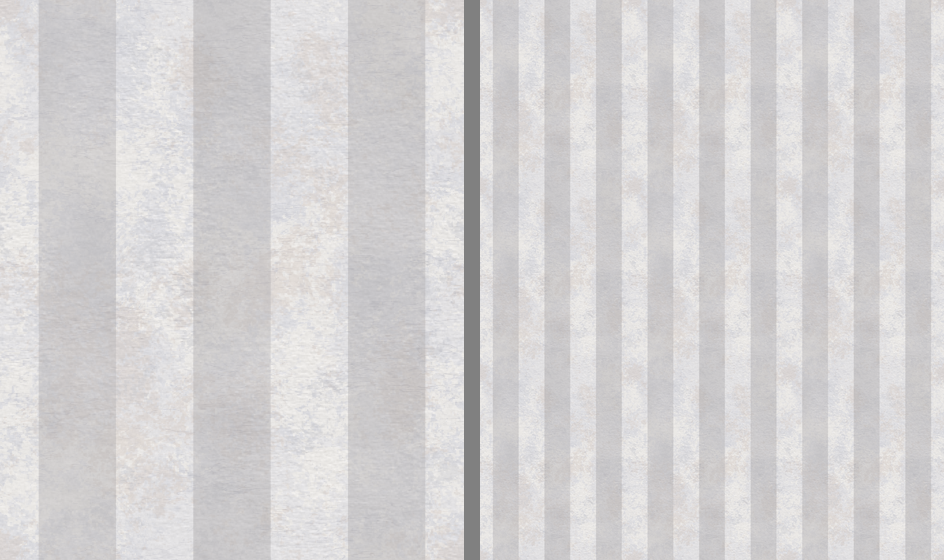
Left, the tile; right, the same tile 3 across and 3 down.
Write a WebGL 2 fragment shader that draws this pattern.

```glsl
#version 300 es
precision highp float;
// Weathered plaster wallpaper: three wide grey stripes over a pale, scuffed ground.
uniform vec2 u_resolution;
out vec4 fragColor;

const float STRIPES = 3.0;
const vec3 COOL_PLASTER = vec3(0.842, 0.844, 0.864);
const vec3 PALE_PLASTER = vec3(0.888, 0.884, 0.890);
const vec3 CREAM_PLASTER = vec3(0.932, 0.922, 0.906);
const vec3 RUST_STAIN = vec3(0.845, 0.808, 0.785);
const vec3 STRIPE_GREY = vec3(0.804, 0.797, 0.803);

// Integer hash of a lattice cell, 0 to 1
float hash(vec2 cell, float seed) {
  uvec3 v = uvec3(cell, seed) * uvec3(1597334677u, 3812015801u, 2798796415u);
  uint h = v.x ^ v.y ^ v.z;
  h = (h ^ (h >> 16u)) * 2246822519u;
  h = (h ^ (h >> 13u)) * 3266489917u;
  return float((h ^ (h >> 16u)) >> 8u) / 16777216.0;
}

// Value noise that wraps after a whole number of cells
float wrapNoise(vec2 uv, vec2 cells, float seed) {
  vec2 p = uv * cells;
  vec2 i = floor(p);
  vec2 f = p - i;
  f = f * f * (3.0 - 2.0 * f);
  vec2 a = mod(i, cells);
  vec2 b = mod(i + 1.0, cells);
  float low = mix(hash(a, seed), hash(vec2(b.x, a.y), seed), f.x);
  float high = mix(hash(vec2(a.x, b.y), seed), hash(b, seed), f.x);
  return mix(low, high, f.y);
}

// Wrapping fractal noise; gain sets the roughness
float fractal(vec2 uv, vec2 cells, int octaves, float gain, float seed) {
  float sum = 0.0, total = 0.0, weight = 1.0;
  for (int k = 0; k < octaves; k++) {
    sum += weight * wrapNoise(uv, cells, seed + float(k));
    total += weight;
    weight *= gain;
    cells *= 2.0;
  }
  return sum / total;
}

// Ragged blotches: broad cloud broken up by sharp crumbs
float blotch(vec2 uv, vec2 cells, float level, float softness, float seed) {
  float cloud = fractal(uv, cells, 4, 0.6, seed);
  float crumbs = fractal(uv, vec2(60.0, 84.0), 3, 1.0, seed + 20.0);
  return smoothstep(level - softness, level + softness, cloud + 0.75 * (crumbs - 0.5));
}

// Rough surface height: sideways brushing plus pitted grain
float surface(vec2 uv, float seed) {
  return fractal(uv, vec2(26.0, 100.0), 3, 0.9, seed)
       + 0.7 * fractal(uv, vec2(90.0, 110.0), 2, 1.0, seed + 10.0);
}

// Short horizontal cracks, broken up and scattered in some areas
float cracks(vec2 uv, float seed) {
  float n = fractal(uv, vec2(14.0, 76.0), 3, 0.7, seed);
  float vein = 1.0 - smoothstep(0.0, 0.055, abs(n - 0.5));
  return vein * smoothstep(0.48, 0.62, fractal(uv, vec2(6.0, 16.0), 5, 0.8, seed + 10.0));
}

// 1 inside the dark bands, 0 between them
float stripeMask(float x, float count, float edge) {
  float d = abs(fract(x * count) - 0.5) - 0.25;
  return 1.0 - smoothstep(-edge, edge, d);
}

void main() {
  vec2 uv = gl_FragCoord.xy / u_resolution;

  // Slightly uneven edges for the patches
  vec2 warp = vec2(fractal(uv, vec2(9.0, 11.0), 2, 0.5, 101.0),
                   fractal(uv, vec2(9.0, 11.0), 2, 0.5, 131.0)) - 0.5;
  vec2 patchUv = uv + 0.025 * warp;

  // Wear layers
  float cool = blotch(patchUv, vec2(5.0, 8.0), 0.53, 0.15, 201.0);
  float cream = blotch(patchUv, vec2(6.0, 7.0), 0.56, 0.09, 301.0);
  float rust = blotch(patchUv, vec2(7.0, 8.0), 0.645, 0.12, 401.0);
  float smudge = blotch(patchUv, vec2(11.0, 13.0), 0.75, 0.09, 501.0);

  // Fine relief lit from above, strongest where the plaster is scuffed
  float relief = surface(uv, 601.0) - surface(uv + vec2(0.0012, 0.0026), 601.0);
  float scuff = mix(0.6, 1.4, smoothstep(0.35, 0.65, fractal(uv, vec2(5.0, 8.0), 3, 0.6, 651.0)));
  float grain = fractal(uv, vec2(170.0, 210.0), 2, 1.0, 701.0) - 0.5;
  float crack = cracks(uv, 801.0);

  // Pale ground
  vec3 ground = mix(PALE_PLASTER, COOL_PLASTER, 0.75 * cool);
  ground = mix(ground, CREAM_PLASTER, 0.75 * cream);
  ground = mix(ground, RUST_STAIN, 0.50 * rust);
  ground = mix(ground, COOL_PLASTER * 0.95, 0.45 * smudge);

  // Grey bands let the same wear show through, with their own slow fading
  float fade = fractal(uv, vec2(5.0, 6.0), 4, 0.6, 901.0) - 0.5;
  vec3 band = STRIPE_GREY + 0.52 * (ground - PALE_PLASTER) + 0.07 * fade;
  float stripe = stripeMask(uv.x, STRIPES, 0.75 * STRIPES / u_resolution.x);
  vec3 color = mix(ground, band, stripe);

  float depth = mix(1.0, 0.75, stripe);
  color += depth * (0.066 * scuff * relief + 0.040 * grain);
  color -= depth * crack * vec3(0.034, 0.034, 0.027);
  fragColor = vec4(clamp(color, 0.0, 1.0), 1.0);
}
```
